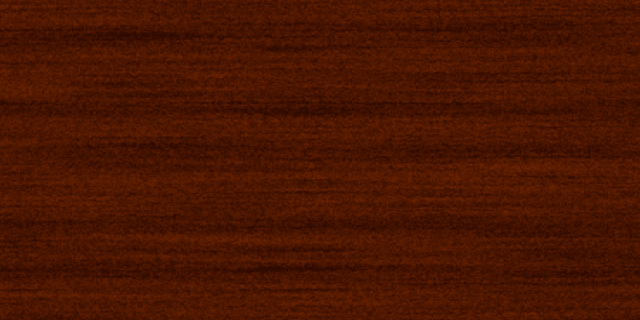
This texture is drawn by a Shadertoy shader. Its source:

```glsl
// Dark red-brown wood with a horizontal grain: soft dark growth bands in a
// repeating pair, long thin streaks and pore lines from stretched value noise,
// and a fine fibre noise that roughens the edges of every line.

#define SHADE       vec3(0.228, 0.057, 0.0)
#define GLOW        vec3(0.362, 0.113, 0.0)
#define BASE_TONE   0.62
#define BAND_PERIOD 0.372
#define BAND_WIDTH  0.058
#define BAND_DEPTH  0.36
#define STREAKS     0.50
#define PORES       0.34
#define FIBRE       1.00
#define ROUGHNESS   0.007

float hash(vec2 cell) {
    vec3 q = fract(cell.xyx * vec3(0.1031, 0.1030, 0.0973));
    q += dot(q, q.yzx + 33.33);
    return fract((q.x + q.y) * q.z);
}

// Value noise in the range 0 to 1
float noise(vec2 p) {
    vec2 cell = floor(p);
    vec2 f = fract(p);
    f = f * f * (3.0 - 2.0 * f);
    float low = mix(hash(cell), hash(cell + vec2(1.0, 0.0)), f.x);
    float high = mix(hash(cell + vec2(0.0, 1.0)), hash(cell + vec2(1.0, 1.0)), f.x);
    return mix(low, high, f.y);
}

float centredNoise(vec2 p) {
    return noise(p) - 0.5;
}

// Soft stripe around a centre, repeating once per unit
float stripe(float phase, float centre) {
    float d = fract(phase - centre + 0.5) - 0.5;
    return exp(-0.5 * d * d / (BAND_WIDTH * BAND_WIDTH));
}

// Two broad dark bands in each period, fading a little along their length
float growthBands(vec2 p) {
    float phase = (1.0 - p.y) / BAND_PERIOD;
    float bands = stripe(phase, 0.28) + stripe(phase, 0.915);
    return bands * (0.85 + 0.3 * noise(p * vec2(1.5, 9.0) + 17.0));
}

// Long streaks in three thicknesses, the thinnest being the strongest
float streaks(vec2 p) {
    return 0.25 * centredNoise(p * vec2(0.8, 24.0) + 5.0)
         + 0.65 * centredNoise(p * vec2(1.3, 56.0) + 41.0)
         + 1.10 * centredNoise(p * vec2(3.0, 118.0) + 83.0);
}

// Thin dark lines where stretched noise peaks
float poreLines(vec2 p) {
    float line = smoothstep(0.60, 0.92, noise(p * vec2(2.2, 96.0) + 131.0));
    return line * (0.6 + 0.8 * noise(p * vec2(14.0, 30.0) + 59.0));
}

// Short fibres, slightly wider than tall
float fibre(vec2 p) {
    return 0.50 * centredNoise(p * vec2(95.0, 140.0) + 211.0)
         + 0.85 * centredNoise(p * vec2(185.0, 240.0) + 307.0);
}

void mainImage(out vec4 fragColor, in vec2 fragCoord) {
    vec2 p = fragCoord / iResolution.y;

    // Slow sway plus a small jitter keep the lines from being ruler straight
    vec2 grain = p;
    grain.y += 0.006 * centredNoise(p * vec2(2.2, 4.0) + 71.0);
    grain.y += ROUGHNESS * centredNoise(p * vec2(55.0, 70.0) + 23.0);

    float tone = BASE_TONE
               - BAND_DEPTH * growthBands(grain)
               + STREAKS * streaks(grain)
               - PORES * poreLines(grain)
               + FIBRE * fibre(p);

    vec3 wood = mix(SHADE, GLOW, clamp(tone, -0.35, 1.3));
    fragColor = vec4(max(wood, 0.0), 1.0);
}
```
